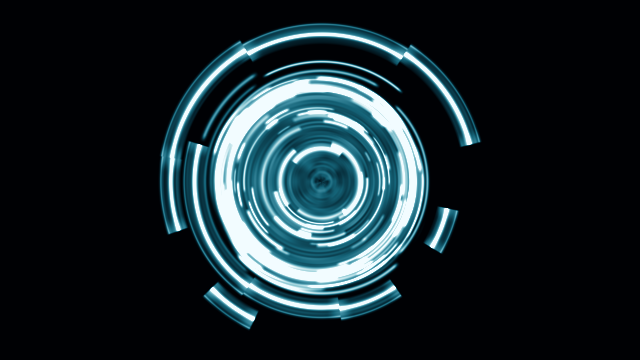
This background is drawn by a Shadertoy shader. Its source:

```glsl
// A glowing turbine of concentric teal light trails on near-black, framed by broken arcs.
// Everything lives in polar form (radius, degrees): arcs and seeded streaks add up to one
// light level, which a five-step colour ramp turns into black, teal and white.

const vec2 HUB = vec2(0.02, -0.02);   // offset of the hub from the canvas centre
const float VIEW_HEIGHT = 4.32;       // canvas height in scene units

float hash(vec2 p) {
    vec3 q = fract(vec3(p.xyx) * 0.1031);
    q += dot(q, q.yzx + 33.33);
    return fract((q.x + q.y) * q.z);
}

// Value noise that wraps around in x
float ringNoise(vec2 p, float period) {
    vec2 cell = floor(p), f = fract(p);
    f = f * f * (3.0 - 2.0 * f);
    float x0 = mod(cell.x, period), x1 = mod(cell.x + 1.0, period);
    float low = mix(hash(vec2(x0, cell.y)), hash(vec2(x1, cell.y)), f.x);
    float high = mix(hash(vec2(x0, cell.y + 1.0)), hash(vec2(x1, cell.y + 1.0)), f.x);
    return mix(low, high, f.y);
}

// Noise drawn out along the circles
float trails(vec2 polar, float sectors, float rings) {
    return ringNoise(vec2((polar.y / 360.0 + 0.5) * sectors, polar.x * rings + 7.0), sectors);
}

float bell(float x, float width) {
    return exp(-x * x / (width * width));
}

// 1 between two angles, with soft ends
float span(float angle, float from, float to, float soft) {
    float away = abs(mod(angle - 0.5 * (from + to) + 180.0, 360.0) - 180.0);
    float reach = 0.5 * (to - from);
    return 1.0 - smoothstep(reach - soft, reach + soft, away);
}

float arc(vec2 polar, float radius, float width, float from, float to) {
    return bell(polar.x - radius, width) * span(polar.y, from, to, 2.0);
}

// Arc segment: white core, striped halo and brighter seams at both ends
float panel(vec2 polar, float radius, float from, float to) {
    float d = polar.x - radius;
    float inside = span(polar.y, from, to, 0.4);
    float seam = inside - span(polar.y, from + 3.0, to - 3.0, 3.0);
    float stripes = 0.45 + 0.8 * trails(polar, 9.0, 34.0);
    float body = smoothstep(-0.13, -0.09, d) * (1.0 - smoothstep(0.12, 0.16, d));
    float halo = 0.5 * exp(-abs(d) / 0.07) + 0.1;
    float core = 0.95 * bell(d, 0.026) + 0.3 * bell(d - 0.12, 0.012);
    return inside * (core + body * stripes * halo) + 0.22 * max(seam, 0.0) * body;
}

// Seeded light streaks filling the disc
float streaks(vec2 polar) {
    float sum = 0.0;
    for (int i = 0; i < 84; i++) {
        float id = float(i);
        float radius = mix(0.42, 1.3, sqrt(hash(vec2(id, 1.7))));
        float start = 360.0 * hash(vec2(id, 5.3));
        float size = hash(vec2(id, 9.1));
        float sweep = mix(10.0, 110.0, size * size);
        float width = mix(0.010, 0.026, hash(vec2(id, 13.9)));
        sum += arc(polar, radius, width, start, start + sweep) * mix(0.3, 0.9, hash(vec2(id, 17.3)));
    }
    return sum;
}

// Main disc: teal body, dense bright rim and the ring round the hub
float disc(vec2 polar) {
    float r = polar.x;
    float fine = trails(polar, 8.0, 42.0);
    float broad = trails(polar, 14.0, 13.0);
    float ragged = r + 0.14 * (broad - 0.5);
    float body = 1.0 - smoothstep(1.22, 1.34, ragged);
    float leftSide = span(polar.y, 100.0, 235.0, 35.0);
    float level = body * (0.14 + 0.24 * fine + 0.2 * broad);
    level += body * smoothstep(0.35, 0.55, r) * streaks(polar);
    level += bell(r - 1.12, 0.1) * (0.1 + 0.35 * fine + 0.3 * leftSide);
    level += 0.6 * arc(polar, 1.20, 0.03, 95.0, 225.0);
    level += 0.7 * arc(polar, 1.13, 0.03, -35.0, 155.0);
    level += 0.6 * arc(polar, 1.06, 0.03, 120.0, 290.0);
    level += 0.5 * arc(polar, 0.68, 0.025, 110.0, 260.0);
    level += 0.8 * arc(polar, 0.40, 0.035, 55.0, 145.0);
    level += 0.8 * arc(polar, 0.46, 0.035, -55.0, 75.0);
    level += 0.8 * arc(polar, 0.49, 0.03, 130.0, 215.0);
    level += 0.6 * arc(polar, 0.44, 0.025, 230.0, 310.0);
    // Dim hub with faint inner rings
    float hub = 1.0 - smoothstep(0.3, 0.38, r);
    float hubLight = 0.17 + 0.2 * broad + 0.12 * fine + 0.12 * bell(r - 0.11, 0.025) - 0.15 * bell(r, 0.06);
    return mix(level, hubLight, hub);
}

// Arcs that orbit outside the disc
float frame(vec2 polar) {
    float level = panel(polar, 1.83, 14.0, 57.0) + panel(polar, 1.77, 57.0, 120.0);
    level += panel(polar, 1.82, 120.0, 171.0) + panel(polar, 1.81, 171.0, 199.0);
    level += panel(polar, 1.53, 163.0, 235.0) + panel(polar, 1.51, 235.0, 278.0);
    level += panel(polar, 1.54, 278.0, 305.0) + panel(polar, 1.54, 329.0, 348.0);
    level += panel(polar, 1.84, 224.0, 244.0);
    level += 0.9 * arc(polar, 1.44, 0.016, 49.0, 118.0) + 0.6 * arc(polar, 1.51, 0.025, 122.0, 160.0);
    level += 0.7 * arc(polar, 1.33, 0.02, 60.0, 165.0) + 0.8 * arc(polar, 1.34, 0.022, 222.0, 312.0);
    level += 0.7 * arc(polar, 1.27, 0.018, -42.0, 45.0) + 0.4 * arc(polar, 1.40, 0.02, 125.0, 230.0);
    return level;
}

vec3 ramp(float level) {
    float s = clamp(level, 0.0, 1.0) * 5.0;
    vec3 c = mix(vec3(0.0, 0.002, 0.014), vec3(0.02, 0.16, 0.21), min(s, 1.0));
    c = mix(c, vec3(0.08, 0.39, 0.47), clamp(s - 1.0, 0.0, 1.0));
    c = mix(c, vec3(0.29, 0.60, 0.68), clamp(s - 2.0, 0.0, 1.0));
    c = mix(c, vec3(0.58, 0.80, 0.84), clamp(s - 3.0, 0.0, 1.0));
    return mix(c, vec3(0.95, 0.99, 1.0), clamp(s - 4.0, 0.0, 1.0));
}

void mainImage(out vec4 fragColor, in vec2 fragCoord) {
    vec2 p = (fragCoord - 0.5 * iResolution.xy) / iResolution.y * VIEW_HEIGHT - HUB;
    vec2 polar = vec2(length(p), degrees(atan(p.y, p.x)));
    // The rim of the disc sits slightly left of the hub
    vec2 q = p + vec2(0.05, 0.0) * smoothstep(0.4, 1.0, polar.x);
    vec2 discPolar = vec2(length(q), degrees(atan(q.y, q.x)));
    fragColor = vec4(ramp(disc(discPolar) + frame(polar)), 1.0);
}
```
